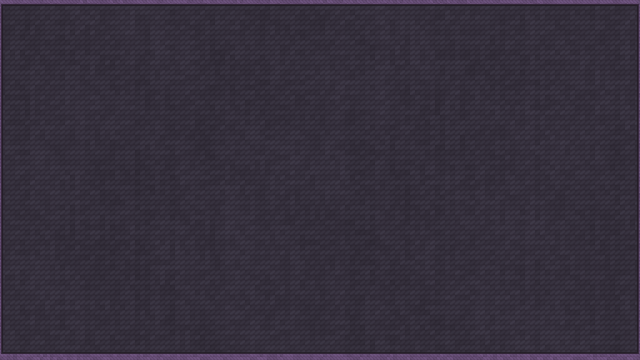
This texture is drawn by a WebGL 2 fragment shader. Its source:

```glsl
#version 300 es
precision highp float;

uniform vec2 u_resolution;
out vec4 fragColor;

const vec2 REPEATS = vec2(128.0, 72.0);
const vec3 GROOVE = vec3(0.165, 0.135, 0.175);
const vec3 CLOTH = vec3(0.190, 0.170, 0.220);
const vec3 THREAD = vec3(0.228, 0.212, 0.265);
const vec3 HEM_DARK = vec3(0.250, 0.180, 0.280);
const vec3 HEM_MID = vec3(0.340, 0.250, 0.380);
const vec3 HEM_LIGHT = vec3(0.420, 0.325, 0.490);

float hash(vec2 cell) {
    vec3 h = fract(vec3(cell.xyx) * vec3(0.1031, 0.1030, 0.0973));
    h += dot(h, h.yzx + 33.33);
    return fract((h.x + h.y) * h.z);
}

// Distance to the nearest slanted stitch, including those of adjacent cells
float stitchDistance(vec2 p, vec2 slant) {
    vec2 local = fract(p) - 0.5;
    float nearest = 1.0;
    for (int y = -1; y <= 1; y++) {
        for (int x = -1; x <= 1; x++) {
            vec2 q = local - vec2(x, y);
            float along = clamp(dot(q, slant) / dot(slant, slant), -1.0, 1.0);
            nearest = min(nearest, length(q - slant * along));
        }
    }
    return nearest;
}

float stitchMask(vec2 p, vec2 slant, float radius, float blur) {
    return 1.0 - smoothstep(radius - blur, radius + blur, stitchDistance(p, slant));
}

// Broad uneven shading of the cloth
float drift(vec2 p) {
    float broad = sin(p.x * 9.0 + 2.0 * sin(p.y * 5.0));
    float diagonal = sin(p.x * 17.0 + p.y * 23.0 + sin(p.x * 11.0));
    float streak = sin(p.x * 61.0 + sin(p.y * 13.0));
    return broad * 0.4 + diagonal * 0.35 + streak * 0.25;
}

vec3 clothColor(vec2 uv, vec2 canvas, float pixel) {
    vec2 p = uv * REPEATS;
    vec2 cell = floor(p);
    float blur = clamp(pixel * REPEATS.y, 0.12, 0.28);
    float stitch = stitchMask(p, vec2(0.34, 0.22), 0.25, blur);
    float rib = 0.5 + 0.5 * cos(6.2831853 * (p.x - 0.5));
    float wear = hash(cell) - 0.5;
    float columnWear = hash(vec2(cell.x, 191.0)) - 0.5;

    vec3 color = mix(GROOVE, CLOTH, 0.25 + 0.5 * rib);
    color = mix(color, THREAD, stitch * (0.82 + 0.3 * wear));
    return color * (1.0 + 0.07 * wear + 0.05 * columnWear + 0.035 * drift(canvas));
}

vec3 hemColor(vec2 canvas, float pixel) {
    vec2 p = canvas * 108.0;
    float blur = clamp(pixel * 108.0, 0.12, 0.3);
    float stitch = stitchMask(p, vec2(0.30, -0.24), 0.27, blur);
    float wear = hash(floor(p));
    return mix(HEM_MID, HEM_LIGHT, stitch) * (0.93 + 0.14 * wear);
}

void main() {
    vec2 uv = gl_FragCoord.xy / u_resolution;
    vec2 canvas = gl_FragCoord.xy / u_resolution.y;
    float pixel = 1.0 / u_resolution.y;
    float aspect = u_resolution.x / u_resolution.y;

    // Signed depth inside the hem, which is thinner at the sides
    float side = min(canvas.x, aspect - canvas.x) - 0.0045;
    float ends = min(canvas.y - 0.0180, 1.0 - canvas.y - 0.0125);
    float inside = min(side, ends);

    vec3 color = clothColor(uv, canvas, pixel);

    // Dark seam between cloth and hem
    float seam = 1.0 - smoothstep(0.001, 0.001 + 1.5 * pixel, abs(inside - 0.001));
    color = mix(color, GROOVE * 0.75, seam * 0.8);

    vec3 hem = hemColor(canvas, pixel);
    float fold = smoothstep(0.0, 0.003, -inside);
    hem = mix(HEM_DARK, hem, fold);
    float hemMask = 1.0 - smoothstep(-0.5 * pixel, 0.5 * pixel, inside);
    fragColor = vec4(mix(color, hem, hemMask), 1.0);
}
```
